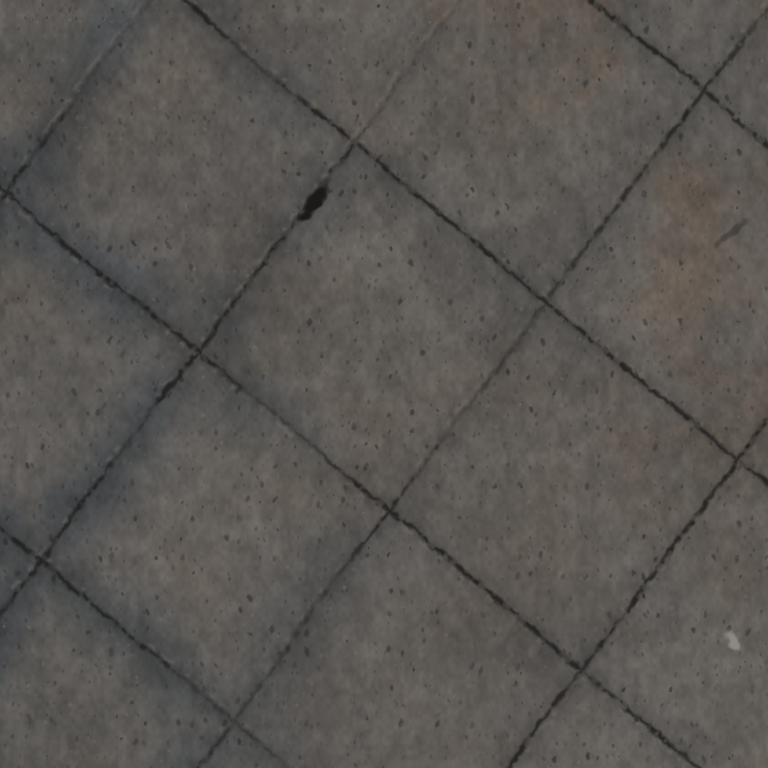
Reproduce this texture procedurally as a WebGL 2 fragment shader.

```glsl
#version 300 es
precision highp float;
// Weathered grey square pavers laid diagonally, with dark worn joints.

uniform vec2 u_resolution;
out vec4 outColor;

const vec2 STEP_A = vec2(0.250, -0.207);   // paver side running down right
const vec2 STEP_B = vec2(-0.204, -0.273);  // paver side running down left
const vec2 CORNER = vec2(0.2565, 0.5417);  // one joint crossing

const vec3 STONE = vec3(0.372, 0.358, 0.342);
const vec3 SLATE = vec3(0.270, 0.283, 0.295);
const vec3 RUST = vec3(0.41, 0.345, 0.29);
const vec3 PIT = vec3(0.20, 0.195, 0.19);
const vec3 GAP = vec3(0.135, 0.128, 0.122);
const vec3 LIP = vec3(0.46, 0.435, 0.395);
const vec3 FLAKE = vec3(0.60, 0.59, 0.57);

float hash(vec2 p) {
    return fract(sin(dot(p, vec2(127.1, 311.7))) * 43758.547);
}

float noise(vec2 p) {
    vec2 i = floor(p), f = fract(p);
    f = f * f * (3.0 - 2.0 * f);
    float low = mix(hash(i), hash(i + vec2(1, 0)), f.x);
    float high = mix(hash(i + vec2(0, 1)), hash(i + vec2(1, 1)), f.x);
    return mix(low, high, f.y);
}

float fbm(vec2 p) {
    float sum = 0.0, weight = 0.5;
    for (int i = 0; i < 4; i++) {
        sum += weight * noise(p);
        p = mat2(1.6, 1.2, -1.2, 1.6) * p + 17.3;
        weight *= 0.5;
    }
    return sum / 0.9375;
}

// One randomly placed, ragged fleck in some cells of a grid.
float flecks(vec2 p, vec2 grid, float density, float radius, float seed) {
    vec2 id = floor(p * grid) + seed;
    vec2 centre = 0.3 + 0.4 * vec2(hash(id + 3.1), hash(id + 7.7));
    vec2 d = fract(p * grid) - centre;
    d.x += d.y * (hash(id + 5.3) - 0.5);
    float size = radius * (0.35 + 0.65 * hash(id + 9.2));
    float ragged = length(d) + 0.2 * (noise(p * 260.0) - 0.5);
    float shape = 1.0 - smoothstep(size * 0.2, size * 1.1, ragged);
    return shape * step(1.0 - density, hash(id)) * (0.25 + 0.75 * hash(id + 1.9));
}

// Soft-edged ragged ellipse turned to an angle.
float scar(vec2 p, vec2 centre, vec2 size, float angle) {
    float c = cos(angle), s = sin(angle);
    vec2 d = mat2(c, -s, s, c) * (p - centre) / size;
    return 1.0 - smoothstep(0.45, 1.1, length(d) + 0.8 * (noise(p * 120.0) - 0.5));
}

float patchAt(vec2 p, vec2 centre, float radius) {
    vec2 d = (p - centre) / radius;
    return exp(-dot(d, d));
}

// x: dark gap, y: pale chipped lip, z: dirt halo.
vec3 joint(float dist, float along, float line, float seed, float fill, float pixel) {
    vec2 track = vec2(along, line * 7.3 + seed);
    float d = dist + 0.005 * (fbm(track * vec2(22.0, 1.0)) - 0.5);
    d += 0.003 * (noise(vec2(along * 60.0, dist * 180.0 + track.y)) - 0.5);
    float width = 0.0008 + 0.0030 * noise(track * vec2(30.0, 1.0) + 4.0);
    float soft = 0.0024 + 0.5 * pixel;
    float open = mix(0.4, 1.0, smoothstep(0.15, 0.45, noise(track * vec2(2.3, 1.0) + 9.0)));
    open *= 1.0 - 0.8 * fill;
    float crumbs = noise(vec2(along * 48.0, dist * 130.0 + track.y * 3.0));
    open *= mix(0.3, 1.0, smoothstep(0.18, 0.55, crumbs));
    float gap = open * (1.0 - smoothstep(width - soft, width + soft, abs(d)));
    float side = hash(vec2(line, seed)) < 0.5 ? -1.0 : 1.0;
    float lip = exp(-pow((d - side * 0.007) / 0.0028, 2.0));
    lip *= smoothstep(0.5, 0.9, noise(track * vec2(40.0, 1.0) + 21.0) + 0.2 * fill);
    return vec3(gap, lip, (1.0 - 0.5 * fill) * exp(-abs(d) / 0.010));
}

void main() {
    vec2 p = gl_FragCoord.xy / u_resolution;
    float pixel = 1.0 / min(u_resolution.x, u_resolution.y);

    // Skewed paver lattice and distances to the nearest joints
    vec2 wander = 0.006 * (vec2(noise(p * 9.0), noise(p * 9.0 + 40.0)) - 0.5);
    vec2 cell = inverse(mat2(STEP_A, STEP_B)) * (p + wander - CORNER);
    vec2 line = floor(cell + 0.5), tile = floor(cell);
    vec2 dist = (cell - line) * vec2(0.324, 0.340);
    float edge = min(abs(dist.x), abs(dist.y));

    // Broad stains: cool toward the left and rims, rusty toward upper right
    vec3 color = STONE * (0.98 + 0.04 * hash(tile + 11.0));
    float left = 1.0 - smoothstep(0.05, 0.62, p.x);
    float rim = 1.0 - smoothstep(0.0, 0.075, edge + 0.07 * (fbm(p * 14.0) - 0.5));
    color = mix(color, SLATE, left * (0.12 + 0.6 * rim) + 0.12 * rim);
    float warm = smoothstep(0.42, 0.8, fbm(p * 8.0 + 3.0));
    color = mix(color, RUST, warm * (0.2 + 0.35 * smoothstep(1.0, 1.8, p.x + p.y)));
    color *= 0.90 + 0.20 * fbm(p * 12.0 + 30.0);

    // Mottled face with ragged pits and small pale grains
    color *= 1.0 + 0.26 * (fbm(p * vec2(75.0, 52.0)) - 0.5);
    color *= 1.0 + 0.10 * (noise(p * vec2(210.0, 150.0)) - 0.5);
    color = mix(color, PIT, 0.75 * flecks(p, vec2(66.0, 42.0), 0.24, 0.30, 0.0));
    color = mix(color, PIT, 0.5 * flecks(p + 0.37, vec2(110.0, 74.0), 0.22, 0.34, 31.0));
    color = mix(color, LIP, 0.5 * flecks(p + 0.61, vec2(92.0, 80.0), 0.12, 0.30, 57.0));

    // Joints along both directions, silted up in places
    float silt = max(patchAt(p, vec2(0.59, 0.44), 0.09), smoothstep(0.78, 0.9, p.y - 0.3 * max(p.x - 0.6, 0.0)));
    vec3 ja = joint(dist.x, cell.y, line.x, 2.0, silt, pixel);
    vec3 jb = joint(dist.y, cell.x, line.y, 51.0, 0.0, pixel);
    color *= 1.0 - 0.16 * max(ja.z, jb.z);
    color = mix(color, LIP, 0.4 * max(ja.y, jb.y));
    color = mix(color, GAP, 0.9 * max(ja.x, jb.x));

    // A broken joint, a gouge and a pale chip
    color = mix(color, GAP * 0.8, scar(p, vec2(0.411, 0.738), vec2(0.034, 0.010), 0.94));
    color = mix(color, PIT, 0.55 * scar(p, vec2(0.957, 0.700), vec2(0.034, 0.006), 0.65));
    color = mix(color, FLAKE, 0.75 * scar(p, vec2(0.954, 0.167), vec2(0.019, 0.009), -1.1));

    outColor = vec4(color, 1.0);
}
```
